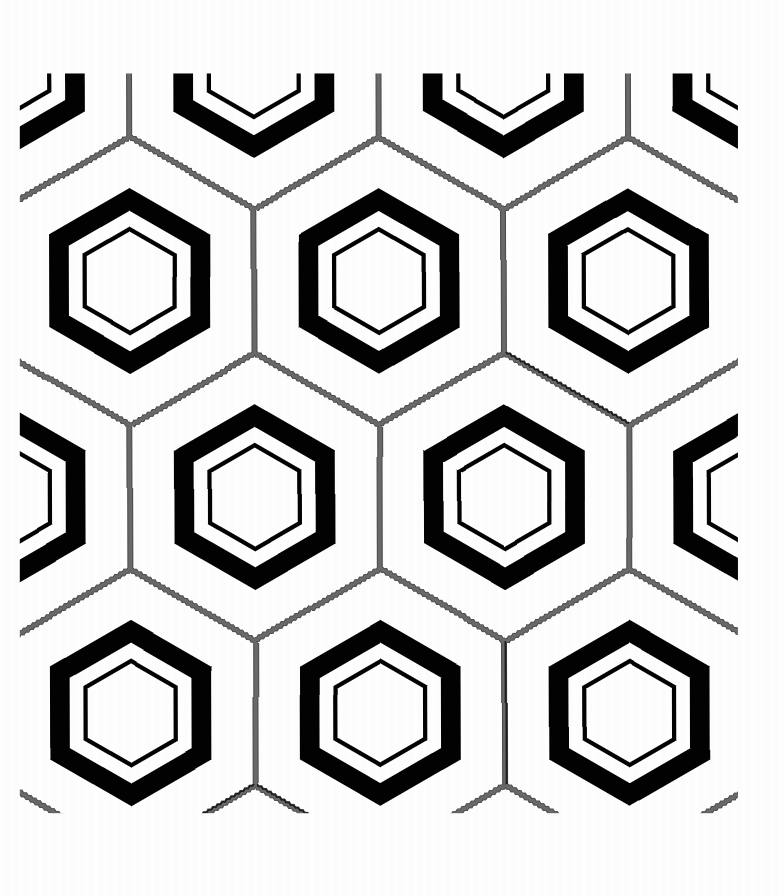
A Shadertoy shader for this pattern:

```glsl
// Honeycomb of thin grey cells, each holding a bold and a fine black hexagon ring, inside a white margin.

#define PITCH 0.2784                     // cell width, in canvas heights
#define ORIGIN vec2(0.2845, 0.4453)      // centre of one cell
#define PANEL_MIN vec2(0.0221, 0.0924)   // lower left of the printed panel
#define PANEL_MAX vec2(0.8236, 0.9180)   // upper right of the printed panel
#define BOLD_RING vec2(0.2435, 0.3225)   // inner and outer apothem, in pitches
#define FINE_RING vec2(0.1715, 0.1885)
#define WALL_HALF 0.0120                 // half width of the grey walls
#define JAG 0.0028                       // serration of the slanted walls
#define WEAR 0.0070                      // small jogs along the sides
#define PAPER vec3(0.992)
#define INK vec3(0.008)

const float SQRT3 = 1.7320508;

float hash(vec2 p) {
    return fract(sin(dot(p, vec2(12.9898, 78.233))) * 43758.5453);
}

// Coverage of a signed distance, softened over one pixel
float fill(float d, float px) {
    return clamp(0.5 - d / px, 0.0, 1.0);
}

// Coverage of a band between two apothems
float ring(float d, vec2 band, float px) {
    return fill(max(band.x - d, d - band.y), px);
}

// Offset from the nearest centre of a hexagonal lattice of unit pitch
vec2 hexLocal(vec2 q) {
    vec2 cell = vec2(1.0, SQRT3);
    vec2 a = mod(q + 0.5 * cell, cell) - 0.5 * cell;
    vec2 b = mod(q, cell) - 0.5 * cell;
    return dot(a, a) < dot(b, b) ? a : b;
}

// Shift that begins part of the way along a side
float jog(float along, vec2 key) {
    float start = 0.4 * (hash(key + 3.1) - 0.5);
    return WEAR * (hash(key) - 0.5) * step(start, along);
}

void mainImage(out vec4 fragColor, in vec2 fragCoord) {
    vec2 p = fragCoord / iResolution.y;
    float px = 1.0 / (iResolution.y * PITCH);

    // Lattice with a very slight lean
    vec2 q = (p - ORIGIN) / PITCH;
    q.x += 0.0027 * q.y;
    vec2 local = hexLocal(q);
    vec2 centre = q - local;

    // Nearest side: its normal, a direction shared by both neighbours, and its key
    float angle = radians(60.0) * round(atan(local.y, local.x) / radians(60.0));
    vec2 normal = vec2(cos(angle), sin(angle));
    float facing = sign(normal.y + 0.1 * normal.x);
    vec2 tangent = facing * vec2(-normal.y, normal.x);
    float apothem = dot(local, normal);
    float along = dot(local, tangent);
    vec2 sideKey = round((centre + 0.5 * normal) * vec2(4.0, 4.0 / SQRT3));

    // Grey walls: lighter core, darker rim, and an occasional split side
    float slanted = step(0.1, abs(normal.y));
    float offset = facing * (apothem - 0.5) + jog(along, sideKey);
    offset += slanted * JAG * (abs(fract(along * 47.0) - 0.5) * 4.0 - 1.0);
    float wall = fill(abs(offset) - WALL_HALF, px);
    float rim = smoothstep(0.35, 1.0, abs(offset) / WALL_HALF);
    vec3 wallColor = vec3(mix(0.41, 0.28, rim));
    float split = step(0.9, hash(sideKey + 7.7));
    float hairline = split * fill(abs(offset - 0.5 * WALL_HALF) - 0.004, px);
    wallColor = mix(wallColor, vec3(0.12), hairline);

    // Black rings with faintly uneven sides
    float worn = apothem + 0.6 * jog(along, sideKey + 17.0 * facing);
    float black = max(ring(worn, BOLD_RING, px), ring(worn, FINE_RING, px));

    // Margin, clipped panel and faint upright banding in the paper
    vec2 outside = max(PANEL_MIN - p, p - PANEL_MAX);
    float panel = fill(max(outside.x, outside.y) / PITCH, px);
    vec3 color = PAPER + 0.005 * sin(p.x * 600.0);
    color = mix(color, wallColor, wall * panel);
    color = mix(color, INK, black * panel);
    fragColor = vec4(color, 1.0);
}
```
